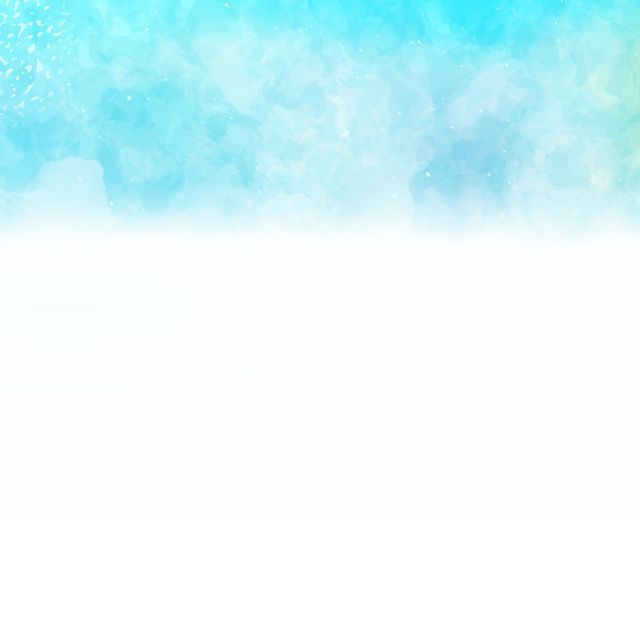
Write a three.js fragment shader that draws this background.

```glsl
varying vec2 vUv;

vec2 hash2(vec2 p) {
  vec3 q = fract(p.xyx * vec3(0.1031, 0.1030, 0.0973));
  q += dot(q, q.yzx + 33.33);
  return fract((q.xx + q.yz) * q.zy);
}

float corner(vec2 cell, vec2 offset, vec2 f) {
  float angle = 6.2832 * hash2(cell + offset).x;
  return dot(vec2(cos(angle), sin(angle)), f - offset);
}

float gradientNoise(vec2 p) {
  vec2 i = floor(p), f = fract(p);
  vec2 u = f * f * f * (f * (f * 6.0 - 15.0) + 10.0);
  float low = mix(corner(i, vec2(0.0), f), corner(i, vec2(1.0, 0.0), f), u.x);
  float high = mix(corner(i, vec2(0.0, 1.0), f), corner(i, vec2(1.0), f), u.x);
  return mix(low, high, u.y);
}

float fbm(vec2 p) {
  float sum = 0.0, amp = 0.6;
  for (int i = 0; i < 5; i++) {
    sum += amp * gradientNoise(p);
    p = mat2(1.6, 1.2, -1.2, 1.6) * p + 17.3;
    amp *= 0.5;
  }
  return sum;
}

float blob(vec2 p, vec2 center, vec2 radius) {
  vec2 d = (p - center) / radius;
  return exp(-dot(d, d));
}

// Small slanted paint flecks, one candidate per cell
float flecks(vec2 p, float scale, float density) {
  vec2 q = mat2(0.77, 0.64, -0.64, 0.77) * p * scale;
  vec2 cell = floor(q);
  vec2 rnd = hash2(cell + scale);
  vec2 shape = hash2(cell + 71.0);
  vec2 d = fract(q) - 0.3 - 0.4 * rnd;
  d = mat2(0.0, 1.0, 1.0, 0.0) * d;
  d.x *= 1.0 + 1.2 * shape.y;
  d += 0.06 * gradientNoise(q * 5.0);
  float size = 0.06 + 0.14 * shape.x * shape.x;
  float present = step(hash2(cell + 139.0).x, density);
  return present * (1.0 - smoothstep(size - 0.04, size + 0.04, length(d)));
}

void main() {
  vec2 p = vUv;
  vec2 warp = vec2(fbm(p * 9.0), fbm(p * 9.0 + 43.0));
  vec2 w = p + 0.045 * warp;

  // Broad washes
  vec3 paint = mix(vec3(0.70, 0.93, 0.97), vec3(0.50, 0.96, 0.99), smoothstep(0.86, 1.0, w.y));
  paint = mix(paint, vec3(0.55, 0.97, 0.99), 0.8 * blob(w, vec2(0.04, 0.96), vec2(0.16, 0.10)));
  paint = mix(paint, vec3(0.47, 0.91, 0.95), 0.85 * blob(w, vec2(0.23, 0.82), vec2(0.14, 0.07)));
  paint = mix(paint, vec3(0.48, 0.90, 0.97), 0.8 * blob(w, vec2(0.02, 0.80), vec2(0.09, 0.09)));
  paint = mix(paint, vec3(0.56, 0.90, 0.96), 0.7 * blob(w, vec2(0.25, 0.72), vec2(0.12, 0.07)));
  paint = mix(paint, vec3(0.77, 0.97, 0.97), 0.85 * blob(w, vec2(0.34, 0.91), vec2(0.10, 0.045)));
  paint = mix(paint, vec3(0.80, 0.95, 0.97), 0.9 * blob(w, vec2(0.53, 0.78), vec2(0.11, 0.13)));
  paint = mix(paint, vec3(0.58, 0.84, 0.93), 0.85 * blob(w, vec2(0.74, 0.75), vec2(0.11, 0.10)));
  paint = mix(paint, vec3(0.75, 0.95, 0.95), 0.8 * blob(w, vec2(0.91, 0.87), vec2(0.09, 0.09)));
  paint = mix(paint, vec3(0.82, 0.94, 0.95), 0.9 * blob(w, vec2(0.92, 0.72), vec2(0.10, 0.06)));
  paint = mix(paint, vec3(0.65, 0.91, 0.80), 0.8 * blob(w, vec2(1.02, 0.85), vec2(0.06, 0.13)));
  paint = mix(paint, vec3(0.22, 0.92, 1.00), 0.95 * blob(w, vec2(0.71, 1.02), vec2(0.22, 0.065)));

  // Overlapping dried layers with crisp torn edges
  for (int i = 0; i < 5; i++) {
    float k = float(i);
    float layer = fbm(w * (6.0 + 3.0 * k) + 13.7 * k);
    float cover = smoothstep(-0.015, 0.015, layer - 0.06);
    paint += (cover - 0.4) * (mod(k, 2.0) < 0.5 ? 1.0 : -1.0) * vec3(0.045, 0.012, 0.007);
  }
  paint.r += 0.07 * fbm(p * 24.0);

  // Pale tapering tongue
  float drop = (0.935 - p.y) / 0.115;
  float tongueX = abs(p.x + 0.02 * warp.x - mix(0.333, 0.387, drop));
  float tongue = 1.0 - smoothstep(-0.002, 0.002, tongueX - mix(0.043, 0.006, drop));
  tongue *= smoothstep(-0.2, 0.4, drop) * (1.0 - smoothstep(0.97, 1.01, drop));
  paint = mix(paint, vec3(0.78, 0.96, 0.97), 0.75 * tongue);

  // Pale cloud at the left
  float cloudEdge = length((w - vec2(0.105, 0.675)) / vec2(0.072, 0.078));
  float cloud = (1.0 - smoothstep(0.97, 1.03, cloudEdge)) * smoothstep(0.01, 0.11, p.x);
  paint = mix(paint, vec3(0.80, 0.95, 0.98), 0.75 * cloud);

  // Pale bank meeting the blue patch
  float bank = 1.0 - smoothstep(-0.003, 0.003, w.x - 0.655 + 0.25 * max(0.0, 0.69 - p.y));
  bank *= blob(p, vec2(0.62, 0.70), vec2(0.09, 0.07));
  paint = mix(paint, vec3(0.83, 0.95, 0.97), 0.8 * bank);
  float streak = smoothstep(0.0, 0.004, w.x - 0.675) * blob(p, vec2(0.68, 0.84), vec2(0.03, 0.06));
  paint = mix(paint, vec3(0.55, 0.87, 0.96), 0.5 * streak);

  // Spatter, thickest in the upper left
  float splash = blob(p, vec2(0.02, 0.93), vec2(0.11, 0.12));
  vec2 slant = mat2(0.77, 0.64, -0.64, 0.77) * p;
  float mottling = gradientNoise(slant * vec2(130.0, 75.0) + 2.0 * warp);
  float spatter = 0.75 * smoothstep(0.0, 0.12, mottling - 0.32 + 0.2 * splash) * smoothstep(0.15, 0.7, splash);
  spatter = max(spatter, 0.8 * flecks(p, 48.0, 0.07 + 0.3 * splash));
  spatter = max(spatter, 0.65 * flecks(p + 3.1, 85.0, 0.05 + 0.25 * splash));
  paint = mix(paint, vec3(0.90, 0.99, 0.99), spatter);

  // Misty fade into the near-white lower area
  vec3 paper = mix(vec3(0.995, 0.998, 0.998), vec3(1.0), 1.0 - smoothstep(0.12, 0.2, p.y));
  paper -= vec3(0.014, 0.004, 0.0) * blob(p, vec2(0.1, 0.52), vec2(0.3, 0.08));
  float fade = smoothstep(0.605, 0.72, p.y + 0.02 * warp.y);
  gl_FragColor = vec4(clamp(mix(paper, paint, fade), 0.0, 1.0), 1.0);
}
```
